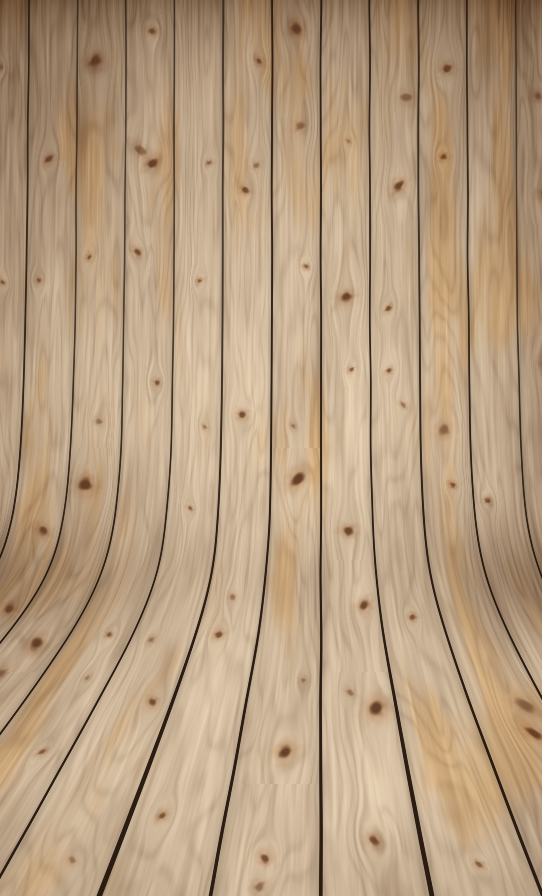
This texture is drawn by a Shadertoy shader. Its source:

```glsl
// Pale timber boards run down a wall, sweep through a curve and fan out as a floor.
// A smooth perspective stretch maps the canvas to board space, where hashed noise
// draws the grain and knots; dark gaps, a vignette and a shaded bend finish it.

const float BOARD = 0.0891;     // board width on the wall, in canvas widths
const float CENTRE = 0.592;     // the gap that stays upright
const float BEND = 0.642;       // height of the bend, measured from the top

float hash(vec2 p) {
    vec3 a = fract(p.xyx * vec3(0.1031, 0.1030, 0.0973));
    a += dot(a, a.yzx + 33.33);
    return fract((a.x + a.y) * a.z);
}

float noise(vec2 p) {
    vec2 i = floor(p), f = fract(p);
    f = f * f * (3.0 - 2.0 * f);
    return mix(mix(hash(i), hash(i + vec2(1, 0)), f.x),
               mix(hash(i + vec2(0, 1)), hash(i + vec2(1, 1)), f.x), f.y);
}

float fbm(vec2 p) {
    float sum = 0.0, amp = 0.5;
    for (int i = 0; i < 4; i++) {
        sum += amp * noise(p);
        p = p * 2.03 + 17.1;
        amp *= 0.5;
    }
    return sum / 0.9375;
}

// Widening of the boards: flat on the wall, then linear along the floor.
float spread(float v) {
    float t = 3.57 * (v - BEND);
    return 1.0 + 0.5 * (t + sqrt(t * t + 0.0784));
}

// One possible knot per cell of a board: x = core, y = halo, z = grain deflection.
vec3 knot(float across, float v, float id, float stretch, float aspect, float cellSize) {
    float row = floor(v / cellSize);
    vec2 cell = vec2(id * 3.0 + 71.0, row + cellSize * 900.0);
    float present = step(hash(cell), 0.58);
    vec2 place = 0.24 + 0.52 * vec2(hash(cell + 5.3), hash(cell + 11.7));
    float size = hash(cell + 23.1);
    float radius = mix(0.004, 0.0125, size * size) * mix(1.0, stretch, 0.3);
    vec2 d = vec2((across - place.x) * BOARD * stretch,
                  (v - (row + place.y) * cellSize) * aspect);
    d.y += d.x * (hash(cell + 31.9) - 0.5);
    float wobble = 0.75 + 0.5 * noise(d / radius * 1.3 + cell);
    float r = length(d * vec2(0.9, 1.0)) / (radius * wobble);
    float core = (1.0 - smoothstep(0.35, 1.15, r)) * mix(0.45, 0.9, size);
    float halo = exp(-0.45 * r * r);
    vec2 far = d / radius * vec2(0.35, 0.2);
    float bendGrain = d.x / radius * exp(-dot(far, far));
    return vec3(core, halo, bendGrain) * present;
}

// Fine fibres and broad growth rings; x = fibres, y = rings.
vec2 grain(float across, float v, float id, float warp) {
    vec2 q = vec2(across - 0.09 * warp, v) + vec2(0.0, id * 7.31);
    float fibres = fbm(vec2(q.x * 20.0 + id * 40.0, q.y * 11.0));
    float field = noise(vec2(q.x * 1.7 + id * 9.0, q.y * 3.5)) + 0.25 * noise(q * vec2(6.0, 16.0));
    float rings = 0.5 + 0.5 * sin(44.0 * field + 9.0 * q.x);
    return vec2(fibres, pow(rings, 3.0));
}

// Brightness of the curved backdrop.
float lighting(vec2 uv) {
    float side = pow(abs(uv.x - 0.5) * 2.0, 2.4);
    float floorPart = smoothstep(0.62, 0.82, uv.y);
    float bendDark = exp(-pow((uv.y - 0.645) / 0.065, 2.0));
    float light = 0.97 - 0.30 * (1.0 - smoothstep(0.0, 0.42, uv.y));
    light -= 0.42 * exp(-uv.y * 24.0);
    light -= side * mix(0.30, 0.14, floorPart);
    light -= bendDark * (0.14 + 0.20 * side);
    return light - 0.10 * smoothstep(0.85, 1.0, uv.y);
}

// Dark opening between boards: x = gap coverage, y = soft shade beside it.
vec2 gap(float p, float v, float stretch, float pixel) {
    float id = floor(p + 0.5);
    float wander = 0.0016 * (noise(vec2(id * 13.0, v * 14.0)) - 0.5);
    float d = abs((p - id) * BOARD * stretch + wander);
    float wide = step(mod(id + 2.0, 3.0), 0.5);     // every third gap is wider
    float halfWidth = 0.0016 * pow(stretch, 0.8) * (0.85 + 0.3 * hash(vec2(id, 4.0)));
    halfWidth *= 1.0 + 0.5 * wide * smoothstep(0.6, 0.9, v);
    float depth = mix(0.62 + 0.3 * hash(vec2(id, 9.0)), 0.95, smoothstep(0.2, 0.7, v));
    float line = 1.0 - smoothstep(halfWidth - pixel * 0.6, halfWidth + pixel * 0.6, d);
    return vec2(line * depth, exp(-d / (0.005 * stretch)));
}

void mainImage(out vec4 fragColor, in vec2 fragCoord) {
    vec2 uv = fragCoord / iResolution.xy;
    uv.y = 1.0 - uv.y;
    float aspect = iResolution.y / iResolution.x;

    // Board space
    float stretch = spread(uv.y);
    float p = (uv.x - CENTRE) / (BOARD * stretch);
    float id = floor(p), across = fract(p);

    // Timber tone
    vec3 knots = knot(across, uv.y, id, stretch, aspect, 0.125)
               + 0.6 * knot(across, uv.y, id, stretch, aspect, 0.29);
    vec2 wood = grain(across, uv.y, id, knots.z);
    float cloud = fbm(vec2(p * 1.3, uv.y * 9.0) + 30.0);
    float tone = lighting(uv) + 0.12 * (hash(vec2(id, 2.0)) - 0.5);
    tone += 0.36 * (wood.x - 0.5) + 0.28 * (cloud - 0.5) - 0.11 * wood.y;
    vec3 color = mix(vec3(0.43, 0.32, 0.23), vec3(0.86, 0.77, 0.655), clamp(tone, -0.2, 1.12));

    // Ochre stains, knots and gaps
    float stain = smoothstep(0.5, 0.8, fbm(vec2(p * 1.6 + 8.0, uv.y * 6.0)));
    color *= mix(vec3(1.0), vec3(0.99, 0.92, 0.80), stain);
    color *= mix(vec3(1.0), vec3(0.87, 0.75, 0.64), min(knots.y, 1.0));
    color = mix(color, vec3(0.34, 0.20, 0.12), min(knots.x, 0.85));
    vec2 seam = gap(p, uv.y, stretch, 1.0 / iResolution.x);
    color *= 1.0 - 0.16 * seam.y;
    color = mix(color, vec3(0.14, 0.085, 0.05), seam.x);
    fragColor = vec4(color, 1.0);
}
```
